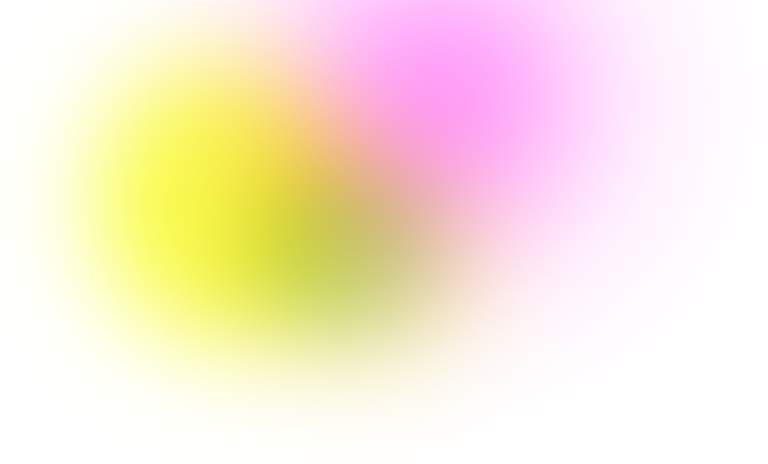
This background is drawn by a WebGL 1 fragment shader. Its source:

```glsl
precision highp float;
// Soft blurred glows of yellow, pink and olive blending on a white ground.
uniform vec2 u_resolution;

// Falloff per colour channel: 1 at the centre, fading out past each radius.
vec3 glow(vec2 offset, vec3 radius, float steepness) {
  return exp(-pow(vec3(length(offset)) / radius, vec3(steepness)));
}

void main() {
  // Canvas heights as the unit, with the composition spanning the full width.
  vec2 p = gl_FragCoord.xy / u_resolution * vec2(1.652, 1.0);

  // Each glow absorbs part of the white light.
  vec3 yellow = vec3(0.02, 0.0, 0.68) * glow((p - vec2(0.473, 0.570)) * vec2(1.0, 0.93), vec3(0.295), 3.0);
  vec3 pink = vec3(0.0, 0.38, 0.02) * glow(p - vec2(0.946, 0.785), vec3(0.344), 2.0);
  vec3 olive = vec3(0.20, 0.115, 0.46) * glow((p - vec2(0.742, 0.452)) * vec2(1.0, 1.12), vec3(0.226, 0.258, 0.280), 2.4);

  // Overlapping glows multiply like stacked filters.
  gl_FragColor = vec4((1.0 - yellow) * (1.0 - pink) * (1.0 - olive), 1.0);
}
```
